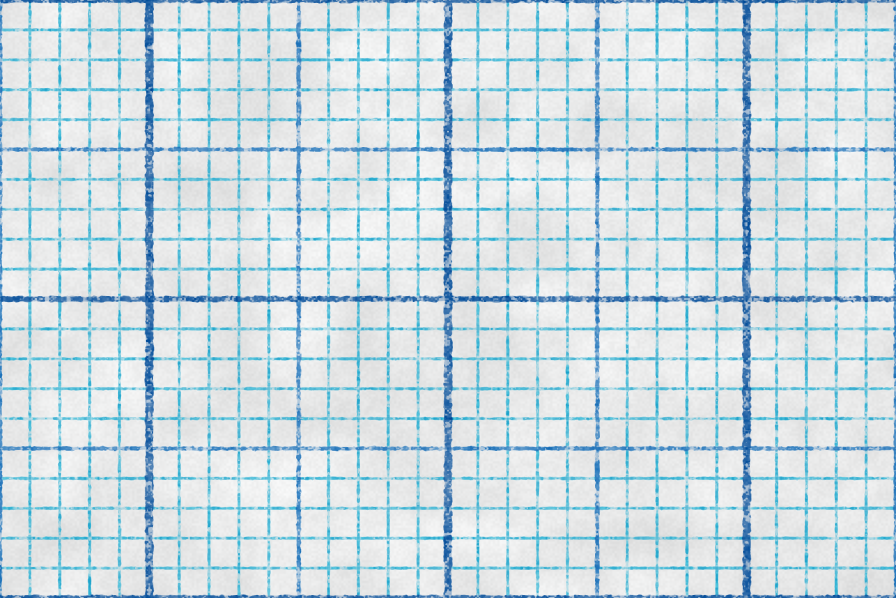
A Shadertoy shader for this pattern:

```glsl
// Worn blue graph paper: fine, medium and heavy ruled lines on mottled grey stock.
// Each axis finds its nearest line, ranks it by index, and inks it with a ragged,
// flecked edge. All noise lives on wrapping lattices, so the sheet tiles.

const vec2 CELLS = vec2(30.0, 20.0);      // fine squares across and down
const float GROUP = 10.0;                 // squares between heavy lines
const vec2 HEAVY_AT = vec2(5.0, 0.0);     // index of the heavy line in a group
const vec2 MEDIUM_AT = vec2(0.0, 5.0);    // index of the medium line in a group

// Half widths in squares: x for vertical lines, y for horizontal ones
const vec2 FINE_HALF = vec2(0.045, 0.045);
const vec2 MEDIUM_HALF = vec2(0.068, 0.062);
const vec2 HEAVY_HALF = vec2(0.130, 0.090);

const vec3 PAPER = vec3(0.912, 0.914, 0.914);
const vec3 FINE_INK = vec3(0.20, 0.70, 0.83);
const vec3 MEDIUM_INK = vec3(0.18, 0.49, 0.75);
const vec3 HEAVY_INK = vec3(0.08, 0.35, 0.63);

const float MOTTLE = 0.13;                // contrast of the paper clouds
const float GRAIN = 0.035;                // contrast of the paper grain
const float RAGGED = 0.075;               // edge wander in squares
const float EDGE_SOFT = 0.045;            // least edge blur in squares
const float CROSSING_FADE = 0.35;         // ink lost where fine lines cross

float hash(vec2 p, uint seed) {
    uvec2 q = uvec2(p);
    uint h = q.x * 1597u + q.y * 51749u + seed * 7919u;
    h = (h ^ (h >> 16)) * 0x7feb352du;
    h = (h ^ (h >> 15)) * 0x846ca68bu;
    h ^= h >> 16;
    return float(h & 0xffffu) / 65535.0;
}

// Value noise on a lattice that wraps at the sheet edges
float noise(vec2 uv, vec2 period, uint seed) {
    vec2 p = uv * period;
    vec2 i = floor(p), f = p - i;
    f = f * f * (3.0 - 2.0 * f);
    vec2 a = mod(i, period), b = mod(i + 1.0, period);
    return mix(mix(hash(a, seed), hash(vec2(b.x, a.y), seed), f.x),
               mix(hash(vec2(a.x, b.y), seed), hash(b, seed), f.x), f.y);
}

float clouds(vec2 uv) {
    float sum = 0.0, gain = 0.5;
    vec2 period = CELLS * 0.5;
    for (int k = 0; k < 4; k++) {
        sum += gain * noise(uv, period, uint(k));
        period *= 2.0;
        gain *= 0.58;
    }
    return sum;
}

// 0 fine, 1 medium, 2 heavy
int lineRank(float index, int axis) {
    float k = mod(index, GROUP);
    if (abs(k - HEAVY_AT[axis]) < 0.5) return 2;
    return abs(k - MEDIUM_AT[axis]) < 0.5 ? 1 : 0;
}

void mainImage(out vec4 fragColor, in vec2 fragCoord) {
    vec2 uv = fragCoord / iResolution.xy;
    vec2 grid = uv * CELLS;
    vec2 nearest = floor(grid + 0.5);
    vec2 dist = abs(grid - nearest);
    float blur = max(CELLS.y / iResolution.y, EDGE_SOFT);

    // Paper
    float coarse = noise(uv, CELLS * 7.0, 11u);
    float speck = noise(uv, CELLS * 13.0, 12u);
    vec3 color = PAPER + MOTTLE * (clouds(uv) - 0.53) + GRAIN * (speck - 0.5);

    // Wear shared by all inks
    float wander = RAGGED * (0.6 * coarse + 0.4 * speck - 0.5);
    float fleck = 0.5 * coarse + 0.5 * noise(uv, CELLS * 15.0, 13u);
    float patchy = mix(0.75, 1.0, noise(uv, CELLS * 2.0, 14u));

    // Ruled lines, light ranks first so that heavy ones lie on top
    for (int rank = 0; rank < 3; rank++) {
        vec3 ink = rank == 0 ? FINE_INK : rank == 1 ? MEDIUM_INK : HEAVY_INK;
        vec2 halfWidth = rank == 0 ? FINE_HALF : rank == 1 ? MEDIUM_HALF : HEAVY_HALF;
        for (int axis = 0; axis < 2; axis++) {
            if (lineRank(nearest[axis], axis) != rank) continue;
            float reach = halfWidth[axis] + wander * (rank == 0 ? 0.5 : 1.0);
            float cover = clamp((reach - dist[axis]) / blur + 0.5, 0.0, 1.0);
            cover *= patchy * mix(0.35, 1.0, smoothstep(0.22, 0.55, fleck));
            if (rank == 0)
                cover *= 1.0 - CROSSING_FADE * (1.0 - smoothstep(0.03, 0.13, dist[1 - axis]));
            // Ink density drifts between pale and dark along the stroke
            vec3 tone = ink + 0.22 * (0.5 - speck) * vec3(1.0, 0.7, 0.4);
            color = mix(color, tone, cover);
        }
    }
    fragColor = vec4(clamp(color, 0.0, 1.0), 1.0);
}
```
